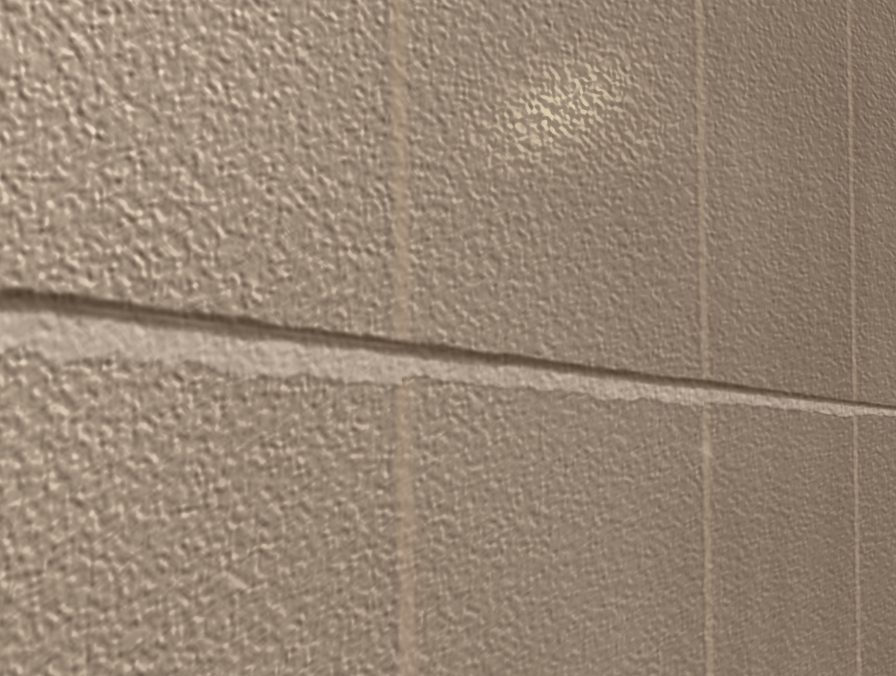
A Shadertoy shader for this texture:

```glsl
// Painted block wall seen at an angle: pebbled beige blocks, upright joints and one raked, sloping joint.

const vec3 PAINT = vec3(0.648, 0.579, 0.507);
const vec3 PAINT_FAR = vec3(0.512, 0.442, 0.382);
const vec3 GLINT = vec3(0.92, 0.86, 0.73);
const vec3 JOINT = vec3(0.660, 0.575, 0.490);
const vec3 JOINT_FAR = vec3(0.640, 0.568, 0.490);
const vec3 GROOVE = vec3(0.365, 0.298, 0.235);
const vec3 LEDGE = vec3(0.730, 0.665, 0.602);
const float VANISH_X = 1.7;

float hash(vec2 p) {
    vec3 q = fract(vec3(p.xyx) * 0.1031);
    q += dot(q, q.yzx + 33.33);
    return fract((q.x + q.y) * q.z);
}

float noise(vec2 p) {
    vec2 i = floor(p), f = fract(p);
    f = f * f * (3.0 - 2.0 * f);
    return mix(mix(hash(i), hash(i + vec2(1, 0)), f.x),
               mix(hash(i + vec2(0, 1)), hash(i + vec2(1, 1)), f.x), f.y);
}

// Height of the rolled paint, with a slight bend that breaks up the noise lattice
float pebbles(vec2 p) {
    p += 0.6 * vec2(noise(p * 0.6 + 7.0), noise(p * 0.6 + 31.0));
    vec2 turned = mat2(0.8, 0.6, -0.6, 0.8) * p;
    return 0.68 * noise(turned) + 0.32 * noise(p * 1.6 + 17.0);
}

// Brightness of the relief under light from the upper right
float relief(vec2 p) {
    vec2 toLight = vec2(0.28, 0.42);
    return pebbles(p - toLight) - pebbles(p + toLight);
}

// Soft-edged strip between two limits
float strip(float d, float low, float high, float soft) {
    return smoothstep(low - soft, low + soft, d) * (1.0 - smoothstep(high - soft, high + soft, d));
}

// Soft tilted oval, one at its centre
float oval(vec2 p, vec2 centre, vec2 radius, float angle) {
    vec2 d = p - centre;
    float c = cos(angle), s = sin(angle);
    d = vec2(c * d.x + s * d.y, c * d.y - s * d.x) / radius;
    return exp(-dot(d, d));
}

// Column coordinate: whole numbers fall on the upright joints
float columnAt(float x) {
    return (x - 0.449) / (0.737 - 0.509 * x);
}

vec3 paintedBlock(vec2 uv, vec2 wall, float bump) {
    vec3 color = mix(PAINT, PAINT_FAR, pow(uv.x, 1.3));
    color += 0.05 * (uv.y - 0.6) * (1.0 - uv.x);
    color += 0.025 * (noise(wall * 0.04) - 0.5);
    // Faint upright streaks toward the far end
    float streak = noise(vec2(uv.x * 46.0, uv.y * 1.5)) - 0.5;
    color += 0.03 * streak * smoothstep(0.5, 0.95, uv.x);
    // Coarse relief near, fine relief far
    float contrast = mix(0.31, 0.12, smoothstep(0.0, 0.95, uv.x)) * mix(0.8, 1.15, uv.y);
    color += contrast * bump * vec3(1.0, 0.98, 0.93);
    color += 0.18 * contrast * smoothstep(0.14, 0.40, bump);
    return color;
}

vec3 addGloss(vec3 color, vec2 p, float bump) {
    float gloss = oval(p, vec2(0.835, 0.842), vec2(0.110, 0.056), 0.48)
                + 0.3 * oval(p, vec2(0.955, 0.79), vec2(0.055, 0.03), 0.6);
    float sparkle = smoothstep(-0.10, 0.28, bump);
    return mix(color, GLINT, clamp(gloss * (0.15 + 0.65 * sparkle), 0.0, 0.85));
}

vec3 addUprights(vec3 color, vec2 uv, vec2 wall, float bump, float pixel) {
    float column = columnAt(uv.x + 0.012 * (uv.y - 0.5));
    float d = fract(column + 0.5) - 0.5;
    float density = 0.508 / pow(0.737 - 0.509 * uv.x, 2.0);
    float soft = 0.008 + pixel * density * 0.6;
    d += 0.008 * (noise(wall * vec2(0.2, 0.4)) - 0.5);
    float shadow = strip(d, -0.034, -0.016, soft);
    float line = strip(d, -0.016, 0.018, soft);
    color = mix(color, color * 0.91, 0.7 * shadow);
    vec3 jointColor = mix(JOINT, JOINT_FAR, smoothstep(0.5, 0.8, uv.x)) + 0.10 * bump;
    float wear = 0.60 + 0.25 * noise(wall * vec2(0.05, 0.12));
    return mix(color, jointColor, line * wear);
}

vec3 addRakedJoint(vec3 color, vec2 uv, vec2 wall, float bump, float pixel) {
    float size = 1.0 - 0.82 * uv.x;
    float d = (uv.y - 0.542 + 0.149 * uv.x) / size;
    float soft = 0.005 + 0.8 * pixel / size;
    float ragged = noise(wall * 0.2) - 0.5 + 0.6 * (noise(wall * 0.55) - 0.5);
    float top = 0.036 + 0.008 * ragged;
    float middle = 0.008 * ragged;
    // The ledge thickens along each block and steps back at the upright
    float bottom = mix(-0.051, -0.069, fract(columnAt(uv.x))) + 0.022 * ragged;
    color *= 1.0 - 0.08 * strip(d, bottom - 0.013, bottom, 0.006);
    vec3 ledge = LEDGE + 0.17 * bump - 0.06 * uv.x;
    ledge += 0.06 * (noise(wall * vec2(0.3, 0.7)) - 0.5);
    color = mix(color, ledge, strip(d, bottom, middle, soft));
    // Groove, darkest under its upper lip
    vec3 groove = mix(GROOVE + 0.13, GROOVE, smoothstep(-0.002, 0.025, d)) + 0.09 * bump;
    color = mix(color, groove, strip(d, middle, top, soft + 0.002));
    float ridge = strip(d, 0.014, 0.021, soft) * strip(uv.x, 0.08, 0.46, 0.06);
    color = mix(color, PAINT, ridge * (0.2 + 0.5 * noise(wall * 0.3)));
    return color + 0.05 * strip(d, top, top + 0.006, soft);
}

void mainImage(out vec4 fragColor, in vec2 fragCoord) {
    vec2 uv = fragCoord / iResolution.xy;
    vec2 p = uv * vec2(1.33, 1.0);
    vec2 pixel = 1.0 / iResolution.xy;
    // Foreshortened wall coordinates keep the pebbles round
    float depth = VANISH_X - uv.x;
    vec2 wall = vec2(-215.0 * log(depth), 155.0 * (uv.y - 0.35) / depth) + 300.0;
    float bump = relief(wall);

    vec3 color = paintedBlock(uv, wall, bump);
    color = addGloss(color, p, bump);
    color = addUprights(color, uv, wall, bump, pixel.x);
    color = addRakedJoint(color, uv, wall, bump, pixel.y);
    // Small chip on the second upright
    color += 0.07 * oval(p, vec2(1.048, 0.335), vec2(0.011, 0.016), 0.0);
    fragColor = vec4(clamp(color, 0.0, 1.0), 1.0);
}
```
